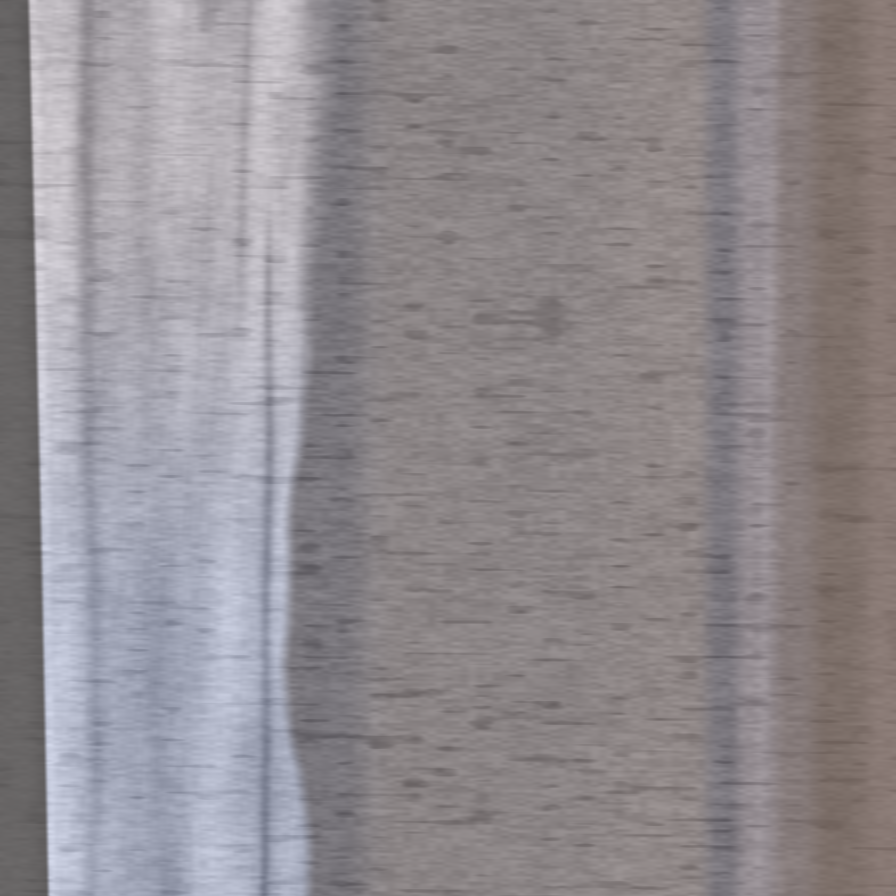
Reproduce this texture procedurally as a WebGL 2 fragment shader.

```glsl
#version 300 es
precision highp float;
// Linen curtain in side light: a dark wall strip, a bright crumpled fold and a
// flat shaded panel with soft pleats. Broad colour ramps across x give the folds,
// gaussian ridges give the creases, and stretched value noise gives the weave.

uniform vec2 u_resolution;
out vec4 fragColor;

const vec3 WALL        = vec3(0.405, 0.395, 0.395);
const vec3 LIT_WARM    = vec3(0.690, 0.672, 0.694);
const vec3 LIT_COOL    = vec3(0.640, 0.660, 0.730);
const vec3 SHADOW      = vec3(0.468, 0.457, 0.480);
const vec3 PANEL       = vec3(0.537, 0.512, 0.515);
const vec3 PANEL_WARM  = vec3(0.565, 0.530, 0.525);
const vec3 PLEAT_DARK  = vec3(0.478, 0.464, 0.490);
const vec3 PLEAT_LIGHT = vec3(0.575, 0.545, 0.565);
const vec3 TAUPE       = vec3(0.520, 0.478, 0.475);
const vec3 BROWN       = vec3(0.485, 0.432, 0.408);
const vec3 HEM         = vec3(0.535, 0.475, 0.455);

const float WRINKLE_DEPTH = 0.13;
const float THREAD_DEPTH  = 0.055;
const float SLUB_DEPTH    = 0.085;
const float MOTTLE_DEPTH  = 0.040;

float hash(vec2 p) {
  vec3 q = fract(p.xyx * vec3(0.1031, 0.1030, 0.0973));
  q += dot(q, q.yzx + 33.33);
  return fract((q.x + q.y) * q.z);
}

float noise(vec2 p) {
  vec2 i = floor(p), f = fract(p);
  f = f * f * (3.0 - 2.0 * f);
  return mix(mix(hash(i), hash(i + vec2(1, 0)), f.x),
             mix(hash(i + vec2(0, 1)), hash(i + vec2(1, 1)), f.x), f.y);
}

float fbm(vec2 p) {
  float sum = 0.0, amp = 0.5;
  for (int i = 0; i < 4; i++) {
    sum += amp * noise(p);
    p = p * 2.03 + 17.1;
    amp *= 0.5;
  }
  return sum;
}

// Soft vertical ridge of the given half width
float ridge(float x, float center, float width) {
  float d = (x - center) / width;
  return exp(-d * d);
}

// Right border of the bright fold, d measured down from the top
float litBorder(float d) {
  float b = mix(0.362, 0.345, smoothstep(0.0, 0.35, d));
  b -= 0.027 * smoothstep(0.40, 0.60, d);
  b += 0.024 * smoothstep(0.68, 1.0, d);
  return b + 0.012 * (noise(vec2(3.0, d * 16.0)) - 0.5);
}

// Shaded side: colour ramps from the fold's shadow to the right hem
vec3 shadedCloth(float x, float d) {
  vec3 c = mix(SHADOW, PANEL, smoothstep(0.375, 0.445, x));
  c = mix(c, PANEL_WARM, smoothstep(0.60, 0.76, x) * (1.0 - 0.35 * d));
  c = mix(c, PLEAT_DARK, smoothstep(0.775, 0.802, x));
  c = mix(c, PLEAT_LIGHT, smoothstep(0.810, 0.838, x));
  c = mix(c, TAUPE, smoothstep(0.852, 0.880, x));
  c = mix(c, BROWN, smoothstep(0.890, 0.925, x));
  c = mix(c, HEM, smoothstep(0.945, 0.985, x));
  c += 0.022 * ridge(x, 0.418, 0.012);
  c -= 0.022 * ridge(x, 0.812 + 0.006 * d, 0.009) * smoothstep(0.6, 0.9, d);
  c += 0.025 * ridge(x, 0.866 - 0.02 * d, 0.007);
  return c;
}

// Bright side: crumpled cloth with long, slightly slanted creases
vec3 litCloth(float x, float d) {
  vec3 c = mix(LIT_WARM, LIT_COOL, smoothstep(0.15, 0.75, d));
  float sway = 0.012 * (noise(vec2(x * 9.0, d * 6.0)) - 0.5);
  float s = x + sway;
  float light = 0.085 * ridge(x, 0.055 + 0.015 * d, 0.028);
  light += 0.075 * ridge(s, 0.310 - 0.080 * d, 0.026);
  light += 0.050 * ridge(s, 0.180 - 0.040 * d, 0.030) * (1.0 - d);
  light += 0.050 * ridge(s, 0.320, 0.014) * smoothstep(0.15, 0.4, d);
  light -= 0.120 * ridge(s, 0.097 + 0.010 * d, 0.011) * (1.0 - 0.4 * d);
  light -= 0.070 * ridge(s, 0.155 + 0.030 * d, 0.018);
  light -= 0.080 * ridge(s, 0.275 - 0.020 * d, 0.007) * (1.0 - smoothstep(0.2, 0.45, d));
  light -= 0.130 * ridge(s, 0.305 - 0.012 * d, 0.006) * smoothstep(0.18, 0.32, d);
  light -= 0.050 * smoothstep(0.315, 0.350, x) * (1.0 - 0.5 * d);
  float crumple = fbm(vec2(s * 34.0 + d * 2.0, d * 7.0)) - 0.47;
  return c + light + WRINKLE_DEPTH * crumple;
}

// Horizontal weave: fine threads, sparse dark slubs and broad mottling
float weave(vec2 p) {
  p.y += 0.012 * p.x;
  float threads = noise(p * vec2(45.0, 250.0)) + noise(p * vec2(110.0, 330.0) + 9.0) - 1.0;
  float slubs = smoothstep(0.70, 0.98, noise(p * vec2(26.0, 170.0) + 41.0));
  float mottle = fbm(p * vec2(10.0, 24.0)) - 0.47;
  return THREAD_DEPTH * threads - SLUB_DEPTH * slubs + MOTTLE_DEPTH * mottle + 0.008;
}

void main() {
  vec2 p = gl_FragCoord.xy / u_resolution;
  float d = 1.0 - p.y;
  float soft = mix(0.026, 0.010, smoothstep(0.0, 0.5, d));
  float border = litBorder(d);
  vec3 color = mix(litCloth(p.x, d), shadedCloth(p.x, d),
                   smoothstep(border - soft, border + soft, p.x));
  float grain = mix(1.0, 0.55, smoothstep(0.84, 0.92, p.x));
  color += weave(p) * grain;

  // Wall strip, and the thin bright selvedge beside it
  float edge = 0.032 + 0.025 * d - 0.003 * d * d;
  color += 0.06 * ridge(p.x, edge + 0.005, 0.006);
  vec3 wall = WALL + 0.35 * weave(p) - 0.03 * ridge(p.x, edge, 0.012);
  color = mix(wall, color, smoothstep(edge - 0.003, edge + 0.003, p.x));
  fragColor = vec4(clamp(color, 0.0, 1.0), 1.0);
}
```
